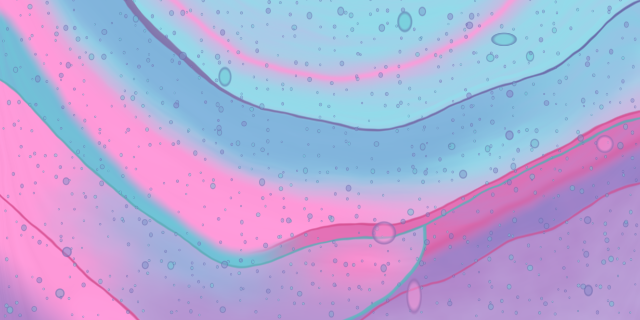
This texture is drawn by a WebGL 2 fragment shader. Its source:

```glsl
#version 300 es
precision highp float;
// Poured acrylic marbling: pastel bands, ink veins and droplets.
uniform vec2 u_resolution;
out vec4 fragColor;

const vec3 CYAN = vec3(.58, .86, .92), STEEL = vec3(.5, .7, .86),
  TEAL = vec3(.4, .79, .83), LILAC = vec3(.75, .68, .87),
  PINK = vec3(1, .6, .85), VIOLET = vec3(.69, .52, .79),
  MAGENTA = vec3(.89, .44, .71), INDIGO = vec3(.52, .5, .78),
  INK = vec3(.37, .34, .62), RED = vec3(.83, .28, .54);
const float WARP = .022;

// Band heights at nine even steps across
const float VEIN[9] = float[9](1.47, 1.18, .89, .69, .62, .6, .71, .8, 1.);
const float ROSE[9] = float[9](1.78, 1.42, 1.05, .83, .76, .79, .91, 1.16, 1.47);
const float BLUSH[9] = float[9](1.16, .83, .61, .47, .41, .4, .44, .56, .73);
const float SHORE[9] = float[9](.96, .61, .36, .21, .29, .3, .41, .54, .65);
const float REEF[9] = float[9](.75, .5, .3, .17, .24, .265, .39, .52, .63);

// Large bubbles: centre and radii
const vec4 BUBBLES[6] = vec4[6](
  vec4(1.2, .272, .038, .036), vec4(1.89, .55, .028, .028),
  vec4(1.294, .075, .024, .055), vec4(1.575, .877, .04, .021),
  vec4(1.265, .932, .023, .032), vec4(.703, .76, .02, .03));

vec2 hash2(vec2 p) {
  vec3 q = fract(p.xyx * vec3(.1031, .103, .0973));
  q += dot(q, q.yzx + 33.33);
  return fract((q.xx + q.yz) * q.zy);
}

float corner(vec2 i, vec2 f, vec2 o) { return dot(hash2(i + o) * 2. - 1., f - o); }

float gradientNoise(vec2 p) {
  vec2 i = floor(p), f = p - i, u = f * f * (3. - 2. * f), e = vec2(1, 0);
  return mix(mix(corner(i, f, e.yy), corner(i, f, e.xy), u.x),
    mix(corner(i, f, e.yx), corner(i, f, e.xx), u.x), u.y);
}

float fbm(vec2 p) {
  float sum = 0., amp = .6;
  for (int i = 0; i < 4; i++, amp *= .5, p = p * 2.03 + 7.1) sum += amp * gradientNoise(p);
  return sum;
}

float curve(float k[9], float x) {
  float t = clamp(x, 0., 1.999) * 4., f = fract(t);
  int i = int(t);
  float a = k[max(i - 1, 0)], b = k[i], c = k[i + 1], d = k[min(i + 2, 8)];
  return b + .5 * f * (c - a + f * (2. * a - 5. * b + 4. * c - d + f * (3. * (b - c) + d - a)));
}

// Approximate signed distance, positive above the band
float above(float k[9], vec2 p) {
  float s = (curve(k, p.x + .02) - curve(k, p.x - .02)) / .04;
  return (p.y - curve(k, p.x)) / sqrt(1. + s * s);
}

float glow(float d, float w) { return exp(-d * d / (w * w)); }
float side(float d, float w) { return smoothstep(-w, w, d); }
float stroke(float d, float w) { return side(w - abs(d), 1. / u_resolution.y); }

vec3 droplet(vec3 col, vec2 offset, vec2 radii, vec3 tint) {
  float r = length(offset / radii), fill = .5 * side((1. - r) * radii.x, 1. / u_resolution.y);
  return mix(mix(col, tint, fill), INK, fill * smoothstep(.6, 1., r));
}

void main() {
  vec2 uv = gl_FragCoord.xy / u_resolution * vec2(2, 1);
  vec2 p = uv + WARP * vec2(fbm(uv * 5.), fbm(uv * 5. + 31.));
  float vein = above(VEIN, p), rose = above(ROSE, p), blush = above(BLUSH, p);
  float shore = above(SHORE, p), reef = above(REEF, p);
  float dusk = (p.y + .5 - .52 * p.x) * .89;
  float ridge = (p.y + .53 - .48 * p.x) * .9 + .012 * sin(p.x * 19.);
  float crack = (p.y - .39 + .9 * p.x) * .74;
  float streak = fbm(vec2(p.x * 1.8, blush * 14.)), cloud = fbm(p * 3.5 + 11.);

  // Upper pools: cyan, rose streak, steel shadow, pink fade
  vec3 col = mix(CYAN, LILAC, clamp(.12 + streak * .9, 0., .5));
  col = mix(col, PINK, .5 * glow(rose, .045) + .4 * glow(rose, .01));
  float shadow = side(-vein, .01) * side(vein + streak * .12 + .165, .075);
  col = mix(col, STEEL, shadow * mix(.95, .4, smoothstep(1.4, 1.85, p.x)));
  float pinkness = side(-blush - streak * .06, .065);
  col = mix(col, PINK, pinkness * mix(1., .5, smoothstep(1., 1.6, p.x)));

  // Blue channel, turning magenta to the right
  float east = smoothstep(.75, 1., p.x);
  vec3 channel = mix(mix(STEEL, TEAL, .5 + streak), MAGENTA, east);
  col = mix(col, channel, side(-shore, mix(.025, .004, east)));

  // Lower left basin
  vec3 basin = mix(PINK, LILAC, smoothstep(.1, .45, p.x + cloud * .3));
  float inner = smoothstep(.2, .6, p.x);
  basin = mix(basin, STEEL, .55 * inner * glow(reef + .06, .08));
  basin = mix(basin, VIOLET, .6 * inner * side(.11 - p.y - cloud * .2, .11));
  float warmth = glow(length((p - vec2(1.13, .18)) / vec2(.24, .1)), 1.);
  basin = mix(basin, mix(PINK, MAGENTA, .35 + streak), warmth);
  basin = mix(basin, mix(PINK, VIOLET, side(-crack - .17, .08)), side(-crack, .01));

  // Lower right slopes, parted by a falling curl
  float fall = max(1. - p.y / .245, 0.);
  float curl = (p.x - 1.322 + .242 * fall * fall) / sqrt(1. + 3.9 * fall * fall);
  vec3 slope = mix(MAGENTA, VIOLET, clamp(.3 + streak, 0., .7));
  slope = mix(slope, mix(VIOLET, INDIGO, .45 + cloud), side(-dusk, .03));
  vec3 plain = mix(VIOLET, LILAC, clamp(.25 - ridge * 1.2 + cloud, 0., .9));
  slope = mix(slope, plain, side(-ridge, .012));
  float under = side(-reef, .004), right = side(curl, .004) * under;
  col = mix(mix(col, basin, under), slope, right);

  // Veins and rims
  float swell = .6 + .7 * abs(gradientNoise(vec2(p.x * 9., 2)));
  float heavy = swell * mix(.017, .005, smoothstep(.45, .85, p.x)), thin = swell * .005;
  col = mix(col, mix(VIOLET * .8, INK, p.x * .5), .8 * stroke(vein, heavy));
  col = mix(col, CYAN, .8 * stroke(vein - .021, .006));
  col = mix(col, RED, .75 * east * stroke(shore, thin));
  col = mix(col, TEAL * .85, .8 * stroke(reef, thin));
  col = mix(col, TEAL * .9, .85 * under * stroke(curl, thin * 1.6));
  col = mix(col, RED, right * (.65 * stroke(ridge, thin) + .3 * glow(dusk - .02, .014)));
  col = mix(col, RED, .8 * stroke(crack, thin));

  // Scattered droplets in three sizes, then large bubbles
  for (float layer = 0.; layer < 3.; layer++) {
    float cells = 8. * pow(1.75, layer);
    vec2 id = floor(uv * cells), seed = hash2(id + 41. * layer), shape = hash2(id + 97.);
    vec2 centre = (id + .25 + .5 * seed) / cells;
    vec2 radii = mix(.05, .12, shape.x * shape.x) / cells * vec2(1, 1. + .6 * shape.y);
    if (shape.y < .55) col = droplet(col, uv - centre, radii, mix(TEAL, INDIGO, seed.x));
  }
  for (int i = 0; i < 6; i++)
    col = droplet(col, uv - BUBBLES[i].xy, BUBBLES[i].zw, i < 3 ? PINK : TEAL);
  fragColor = vec4(col + .03 * streak, 1);
}
```
